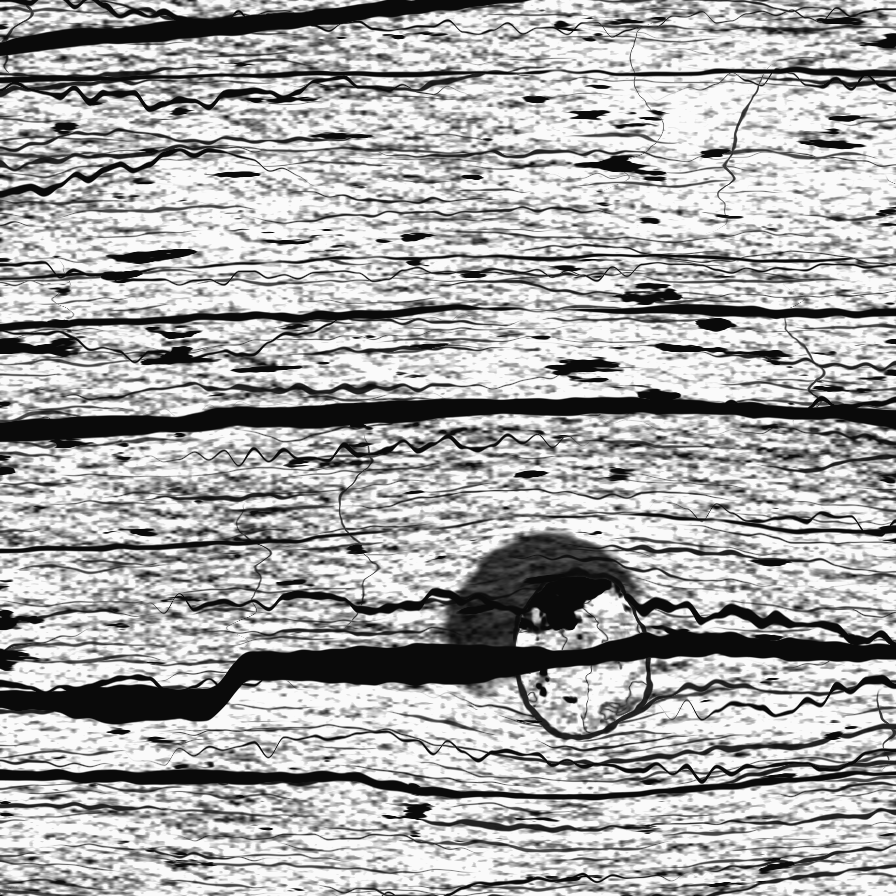
Reproduce this texture procedurally as a Shadertoy shader.

```glsl
#define KNOT vec2(0.638, 0.277)
#define BULGE 0.0064
#define SOFT 0.0011
#define BASE_TONE 0.85
#define SPECKLE 0.75
#define RELIEF 1.45
#define PATCHES 0.8
#define SHADOW_LEVEL 0.73
#define CRACK_TONE 0.04

// Long splits: level above the knot, half width, slope, seed
const vec4 CRACKS[7] = vec4[7](
    vec4(0.662, 0.0065, 0.090, 1.0),
    vec4(0.628, 0.0024, 0.002, 2.0),
    vec4(0.410, 0.0022, 0.015, 3.0),
    vec4(0.352, 0.0032, 0.010, 4.0),
    vec4(0.243, 0.0075, 0.004, 5.0),
    vec4(0.115, 0.0024, 0.010, 6.0),
    vec4(-0.140, 0.0040, 0.012, 7.0));

float hash(vec2 p) {
    vec3 q = fract(vec3(p.xyx) * 0.1031);
    q += dot(q, q.yzx + 33.33);
    return fract((q.x + q.y) * q.z);
}

float noise(vec2 p) {
    vec2 i = floor(p), f = fract(p);
    f = f * f * (3.0 - 2.0 * f);
    return mix(mix(hash(i), hash(i + vec2(1, 0)), f.x),
               mix(hash(i + vec2(0, 1)), hash(i + vec2(1, 1)), f.x), f.y);
}

float fbm(vec2 p) {
    float sum = 0.0, weight = 0.533;
    for (int i = 0; i < 4; i++) {
        sum += weight * noise(p);
        p = p * 2.03 + 17.7;
        weight *= 0.5;
    }
    return sum;
}

float band(float d, float halfWidth) {
    return 1.0 - smoothstep(halfWidth - SOFT, halfWidth + SOFT, abs(d));
}

// Height across the fibres, which flow around the knot
float fibreLevel(vec2 p) {
    vec2 d = p - KNOT;
    float r2 = dot(d * vec2(0.8, 1.0), d * vec2(0.8, 1.0));
    return d.y * r2 / (r2 + BULGE)
         + 0.014 * (noise(p * vec2(3.0, 5.0)) - 0.5)
         + 0.004 * (noise(p * vec2(16.0, 30.0)) - 0.5);
}

// Rows of broken, wandering hairline cracks along g.x
float hairlines(vec2 g, float rows, float span, float halfWidth, float share) {
    float dark = 0.0, y = g.y * rows;
    for (int k = -1; k <= 1; k++) {
        float row = floor(y) + float(k);
        float h = hash(vec2(row, rows));
        float centre = row + 0.5 + 0.6 * (h - 0.5)
            + 0.8 * (noise(vec2(g.x * span * 2.0, row * 7.3)) - 0.5)
            + 0.3 * (noise(vec2(g.x * 60.0, row * 3.1)) - 0.5);
        float open = smoothstep(1.0 - share, 1.0, noise(vec2(g.x * span + h * 50.0, row * 5.7)));
        float w = halfWidth * open * (0.5 + noise(vec2(g.x * 90.0, row * 9.1)));
        dark = max(dark, band((y - centre) / rows, w) * smoothstep(0.0, 0.15, open));
    }
    return dark;
}

float longCracks(vec2 g) {
    float dark = 0.0;
    for (int i = 0; i < 7; i++) {
        vec4 c = CRACKS[i];
        float s = c.w * 13.7;
        float centre = c.x + c.z * g.x
            + 0.008 * (noise(vec2(g.x * 8.0, s)) - 0.5)
            + 0.004 * (noise(vec2(g.x * 45.0, s)) - 0.5);
        float w = c.y * (1.7 * noise(vec2(g.x * 5.0, s + 4.0)) + 0.5 * noise(vec2(g.x * 50.0, s)));
        dark = max(dark, band(g.y - centre, w) * smoothstep(0.0003, 0.0015, w));
    }
    return dark;
}

// Wide split that runs through the knot and steps down at the left
float mainCrack(vec2 p) {
    float centre = mix(-0.02, 0.0, smoothstep(0.55, 0.75, p.x))
        - 0.04 * (1.0 - smoothstep(0.23, 0.28, p.x))
        + 0.012 * (noise(vec2(p.x * 9.0, 3.0)) - 0.5)
        + 0.006 * (noise(vec2(p.x * 50.0, p.y * 20.0)) - 0.5);
    float w = 0.007 + 0.014 * noise(vec2(p.x * 7.0, 8.0)) + 0.004 * noise(vec2(p.x * 60.0, 5.0));
    w *= 1.0 - 0.5 * exp(-pow((p.x - KNOT.x) / 0.07, 2.0));
    return band(p.y - KNOT.y - centre, w);
}

void mainImage(out vec4 fragColor, in vec2 fragCoord) {
    vec2 p = fragCoord / iResolution.y;
    vec2 g = vec2(p.x, fibreLevel(p));

    // Sunlit, weathered surface
    float speck = SPECKLE * (noise(p * vec2(170.0, 330.0)) - 0.5);
    vec2 q = g * vec2(30.0, 110.0);
    float tone = BASE_TONE + speck + RELIEF * (fbm(q) - fbm(q + vec2(0.1, 0.5)))
               + PATCHES * (fbm(p * vec2(4.0, 10.0)) - 0.5);

    // Ragged shadows, denser in a torn belt and around weak spots
    float torn = exp(-pow((p.y - 0.62) / 0.055, 2.0));
    torn += exp(-pow((p.x - 0.71) / 0.04, 2.0)) * smoothstep(0.58, 0.64, p.y) * smoothstep(0.9, 0.8, p.y);
    torn += exp(-dot((p - vec2(0.57, 0.5)) / 0.04, (p - vec2(0.57, 0.5)) / 0.04));
    float ragged = fbm(g * vec2(15.0, 70.0) + 40.0) + 0.08 * torn;
    float dark = smoothstep(SHADOW_LEVEL, SHADOW_LEVEL + 0.05, ragged);

    // Hairline cracks along and across the fibres
    dark = max(dark, hairlines(g, 14.0, 2.4, 0.0042, 0.6));
    dark = max(dark, 0.9 * hairlines(g, 38.0, 4.5, 0.0027, 0.5));
    dark = max(dark, 0.75 * hairlines(g, 85.0, 10.0, 0.0018, 0.45));
    vec2 across = vec2(p.y, p.x + 0.03 * fbm(p * 22.0));
    dark = max(dark, 0.8 * hairlines(across, 9.0, 7.0, 0.0022, 0.3));
    dark = max(dark, longCracks(g));

    // Knot: shaded hollow around a bright, cracked core
    vec2 k = p - KNOT + 0.03 * (vec2(fbm(p * 18.0), fbm(p * 18.0 + 9.0)) - 0.5);
    float hollow = length((k - vec2(-0.022, 0.012)) / vec2(0.125, 0.118));
    float core = length((k - vec2(0.012, -0.008)) / vec2(0.078, 0.095));
    float inCore = 1.0 - smoothstep(0.97, 1.0, core);
    float coreTone = 0.88 + speck + 1.2 * (fbm(k * 45.0) - fbm(k * 45.0 + vec2(-0.2, 0.5)));
    float coreDark = 0.85 * band((fbm(k * 22.0 + 5.0) - 0.5) * 0.05, 0.0006);
    coreDark = max(coreDark, smoothstep(0.56, 0.62, fbm(k * 28.0) + 1.3 * (k.y - k.x) - 0.08));
    tone = mix(tone, coreTone, inCore);
    dark = mix(dark, coreDark, inCore);
    float shade = (1.0 - smoothstep(0.88, 1.0, hollow)) * (1.0 - inCore)
                * smoothstep(-0.03, 0.05, k.y - 0.6 * k.x);
    tone *= 1.0 - 0.8 * shade;
    dark = max(dark, 0.9 * band((core - 1.0) * 0.085, 0.003) * smoothstep(0.3, 0.5, noise(k * 30.0)));
    dark = max(dark, mainCrack(p));

    tone = mix(clamp(tone, 0.05, 0.98), CRACK_TONE, dark);
    fragColor = vec4(vec3(tone), 1.0);
}
```
